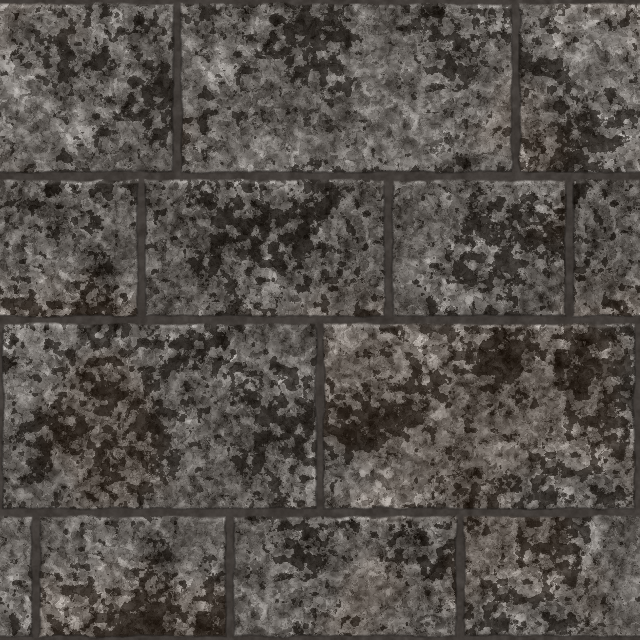
Give the GLSL for this texture, as a Shadertoy shader.

```glsl
// Weathered grey stone blocks in four uneven courses with thin dark mortar joints.

const vec3 MORTAR = vec3(0.255, 0.235, 0.220);
const vec3 WARM_TINT = vec3(0.017, 0.0, -0.017);
const vec3 RUST_TINT = vec3(0.010, -0.003, -0.012);
const float JOINT_HALF_WIDTH = 0.0066;

// Lower edge of each course, and the vertical joints within it.
const float COURSES[4] = float[4](0.0, 0.199, 0.5, 0.725);
const vec3 JOINTS[4] = vec3[4](
    vec3(0.056, 0.359, 0.719),
    vec3(0.998, 0.500, 0.500),
    vec3(0.221, 0.607, 0.890),
    vec3(0.277, 0.806, 0.806));

float hash(vec2 p) {
    vec3 q = fract(p.xyx * vec3(0.1031, 0.1030, 0.0973));
    q += dot(q, q.yzx + 33.33);
    return fract((q.x + q.y) * q.z);
}

// Smooth lattice noise that tiles over the unit square.
float valueNoise(vec2 uv, vec2 cells) {
    vec2 p = uv * cells;
    vec2 i = floor(p), f = fract(p);
    f = f * f * (3.0 - 2.0 * f);
    vec2 a = mod(i, cells) + cells;
    vec2 b = mod(i + 1.0, cells) + cells;
    return mix(mix(hash(a), hash(vec2(b.x, a.y)), f.x),
               mix(hash(vec2(a.x, b.y)), hash(b), f.x), f.y);
}

float fbm(vec2 uv, float cells) {
    float sum = 0.0, weight = 0.5;
    for (int octave = 0; octave < 4; octave++) {
        sum += weight * valueNoise(uv, vec2(cells));
        cells *= 2.0;
        weight *= 0.55;
    }
    return sum / 1.01;
}

// Tiling cellular noise: x = distance to the nearest point, y = its random tone.
vec2 cellular(vec2 uv, float cells) {
    vec2 p = uv * cells, i = floor(p), nearest = vec2(9.0, 0.0);
    for (int y = -1; y <= 1; y++)
    for (int x = -1; x <= 1; x++) {
        vec2 cell = i + vec2(x, y);
        vec2 key = mod(cell, cells) + cells;
        vec2 point = cell + vec2(hash(key), hash(key + 41.7));
        float d = distance(p, point);
        if (d < nearest.x) nearest = vec2(d, hash(key + 83.1));
    }
    return nearest;
}

// Distances to the left, right, lower and upper joints; id identifies the block.
vec4 blockEdges(vec2 uv, out vec2 id) {
    vec4 edge = vec4(1.0);
    int course = 0;
    for (int i = 0; i < 4; i++) {
        float below = fract(uv.y - COURSES[i]);
        if (below < edge.z) { edge.z = below; course = i; }
        edge.w = min(edge.w, fract(COURSES[i] - uv.y));
    }
    for (int i = 0; i < 3; i++) {
        float joint = JOINTS[course][i];
        float left = fract(uv.x - joint);
        if (left < edge.x) { edge.x = left; id = vec2(joint * 97.0, float(course) * 13.0); }
        edge.y = min(edge.y, fract(joint - uv.x));
    }
    return edge;
}

// Grey level of the stone face: mottling, flakes, veins, pits and drips.
float stoneTone(vec2 uv, vec4 edge) {
    vec2 warp = vec2(fbm(uv, 70.0), fbm(uv + 0.37, 70.0)) - 0.5;
    vec2 flake = cellular(uv + warp * 0.040, 72.0);
    vec2 chip = cellular(uv + warp * 0.025, 150.0);
    float patches = fbm(uv + 0.61, 13.0);
    float fine = fbm(uv, 80.0);
    float tone = 0.385 + 0.25 * (patches - 0.5) + 0.36 * (fine - 0.5);
    tone += 0.12 * (flake.y - 0.5) + 0.13 * (chip.y - 0.5);
    float pale = smoothstep(0.42, 0.64, patches) * smoothstep(0.65, 0.90, flake.y);
    tone += 0.10 * pale * (1.0 - smoothstep(0.35, 0.75, flake.x));
    // Thin curled cracks.
    float vein = 1.0 - smoothstep(0.0, 0.040, abs(fbm(uv + 0.19, 84.0) - 0.5));
    tone -= 0.075 * vein;
    // Black speckle gathers in stained areas and along the lower edge.
    float stain = fbm(uv + 0.23, 9.0) + 0.09 * (1.0 - smoothstep(0.0, 0.04, edge.z));
    float speckle = fbm(uv + 0.53, 76.0) + 0.10 * (chip.y - 0.5);
    float pit = smoothstep(0.0, 0.07, speckle + 0.9 * (stain - 0.5) - 0.60);
    tone *= 1.0 - 0.55 * pit;
    // Damp streaks run down from the upper edge.
    float drip = smoothstep(0.62, 0.85, valueNoise(uv, vec2(75.0, 6.0)));
    return tone - 0.06 * drip * (1.0 - smoothstep(0.02, 0.12, edge.w));
}

void mainImage(out vec4 fragColor, in vec2 fragCoord) {
    vec2 uv = fragCoord / iResolution.xy;
    float soft = 0.0015 + 0.5 / iResolution.y;
    vec2 id;
    vec4 edge = blockEdges(uv, id);

    // Each block samples its own part of the weathering.
    vec2 faceUv = uv + vec2(hash(id), hash(id + 7.3));
    float tone = stoneTone(faceUv, edge) + 0.03 * (hash(id + 3.9) - 0.5);

    // Ragged block outline with a worn, pale upper rim.
    float ragged = 0.008 * (fbm(uv, 32.0) - 0.5);
    float inset = min(min(edge.x, edge.y), min(edge.z, edge.w)) - JOINT_HALF_WIDTH + ragged;
    float rim = 1.0 - smoothstep(0.003, 0.008, edge.w - JOINT_HALF_WIDTH + ragged);
    tone += 0.13 * rim * smoothstep(0.32, 0.62, fbm(uv + 0.47, 24.0));
    float rust = smoothstep(0.45, 0.65, fbm(faceUv + 0.81, 4.0));
    vec3 stone = vec3(max(tone, 0.055)) + WARM_TINT + RUST_TINT * rust;

    // Mortar, shaded where it meets the stone.
    vec3 mortar = MORTAR + 0.12 * (fbm(uv + 0.11, 90.0) - 0.5);
    float crease = 1.0 - smoothstep(0.0, 0.003, abs(inset));
    vec3 color = mix(mortar, stone, smoothstep(-soft, soft, inset));
    color *= 1.0 - 0.25 * crease * (1.0 - rim);
    fragColor = vec4(clamp(color, 0.0, 1.0), 1.0);
}
```
